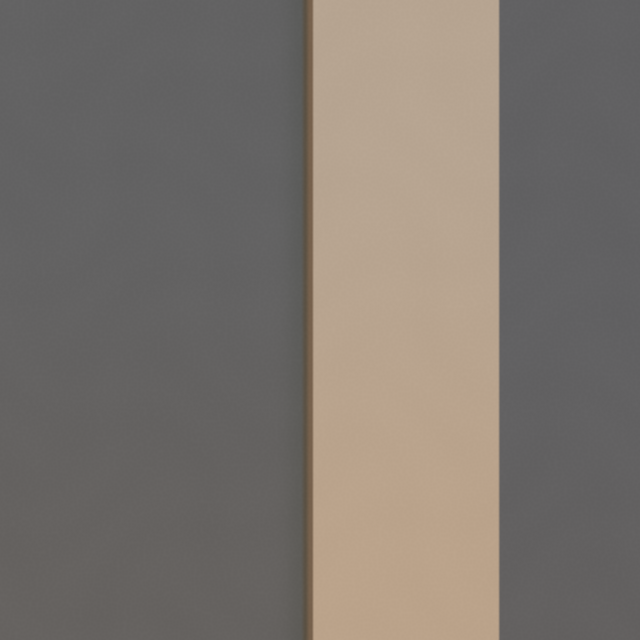
This background is drawn by a WebGL 1 fragment shader. Its source:

```glsl
precision highp float;
// A matte beige panel standing on a soft grey wall, with a thin brown side
// face and a contact shadow along its left edge. Smoothed vertical steps lay
// out the parts; cellular noise and layered sines add a paper grain.

uniform vec2 u_resolution;

// Layout, in canvas widths
const float SIDE_LEFT = 0.4735;
const float SIDE_FOLD = 0.4805;
const float PANEL_LEFT = 0.4890;
const float PANEL_RIGHT = 0.7800;
const float EDGE_SOFTNESS = 0.0024;
const float SIDE_SOFTNESS = 0.0040;
const float SHADOW_WIDTH = 0.036;

// Colours
const vec3 WALL_LOW = vec3(0.399, 0.386, 0.376);
const vec3 WALL_HIGH = vec3(0.388, 0.386, 0.388);
const vec3 SHADOW_TINT = vec3(0.925, 0.935, 0.915);
const vec3 PANEL_LOW = vec3(0.733, 0.639, 0.543);
const vec3 PANEL_HIGH = vec3(0.716, 0.645, 0.570);
const vec3 SIDE_DARK = vec3(0.355, 0.318, 0.265);
const vec3 SIDE_LIGHT = vec3(0.465, 0.380, 0.300);

// Surface
const float GRAIN_CELLS = 190.0;
const float GRAIN_STRENGTH = 0.0112;
const float MOTTLE_STRENGTH = 0.003;

vec2 hash2(vec2 p) {
  vec3 q = fract(p.xyx * vec3(0.1031, 0.1030, 0.0973));
  q += dot(q, q.yzx + 33.33);
  return fract((q.xx + q.yz) * q.zy);
}

// Distance to the nearest scattered point
float cellular(vec2 p) {
  vec2 cell = floor(p);
  vec2 local = fract(p);
  float nearest = 2.0;
  for (int y = -1; y <= 1; y++) {
    for (int x = -1; x <= 1; x++) {
      vec2 offset = vec2(float(x), float(y));
      vec2 delta = offset + hash2(cell + offset) - local;
      nearest = min(nearest, dot(delta, delta));
    }
  }
  return sqrt(nearest);
}

// Broad, faint unevenness
float mottle(vec2 p) {
  return sin(p.x * 23.0 + 2.0 * sin(p.y * 17.0))
       * sin(p.y * 29.0 + 2.0 * sin(p.x * 19.0));
}

float softStep(float edge, float x, float softness) {
  return smoothstep(edge - softness, edge + softness, x);
}

void main() {
  vec2 uv = gl_FragCoord.xy / u_resolution;
  float softness = max(EDGE_SOFTNESS, 0.7 / u_resolution.x);

  // Wall, darkened beside the panel
  vec3 color = mix(WALL_LOW, WALL_HIGH, smoothstep(0.0, 0.75, uv.y));
  float gap = max(SIDE_LEFT - uv.x, 0.0) / SHADOW_WIDTH;
  color *= mix(vec3(1.0), SHADOW_TINT, exp(-gap * gap * 2.0));

  // Side face, dark olive turning brown towards the panel
  vec3 side = mix(SIDE_DARK, SIDE_LIGHT, softStep(SIDE_FOLD, uv.x, SIDE_SOFTNESS));
  color = mix(color, side, softStep(SIDE_LEFT, uv.x, SIDE_SOFTNESS));

  // Front face, then wall again on the right
  vec3 panel = mix(PANEL_LOW, PANEL_HIGH, smoothstep(0.0, 0.85, uv.y));
  color = mix(color, panel, softStep(PANEL_LEFT, uv.x, softness));
  vec3 rightWall = mix(WALL_LOW, WALL_HIGH, smoothstep(-0.3, 0.6, uv.y));
  rightWall *= vec3(0.985, 0.985, 0.995);
  color = mix(color, rightWall, softStep(PANEL_RIGHT, uv.x, softness));

  // Paper grain
  float grain = cellular(uv * GRAIN_CELLS) - 0.5;
  color += GRAIN_STRENGTH * grain + MOTTLE_STRENGTH * mottle(uv);

  gl_FragColor = vec4(color, 1.0);
}
```
